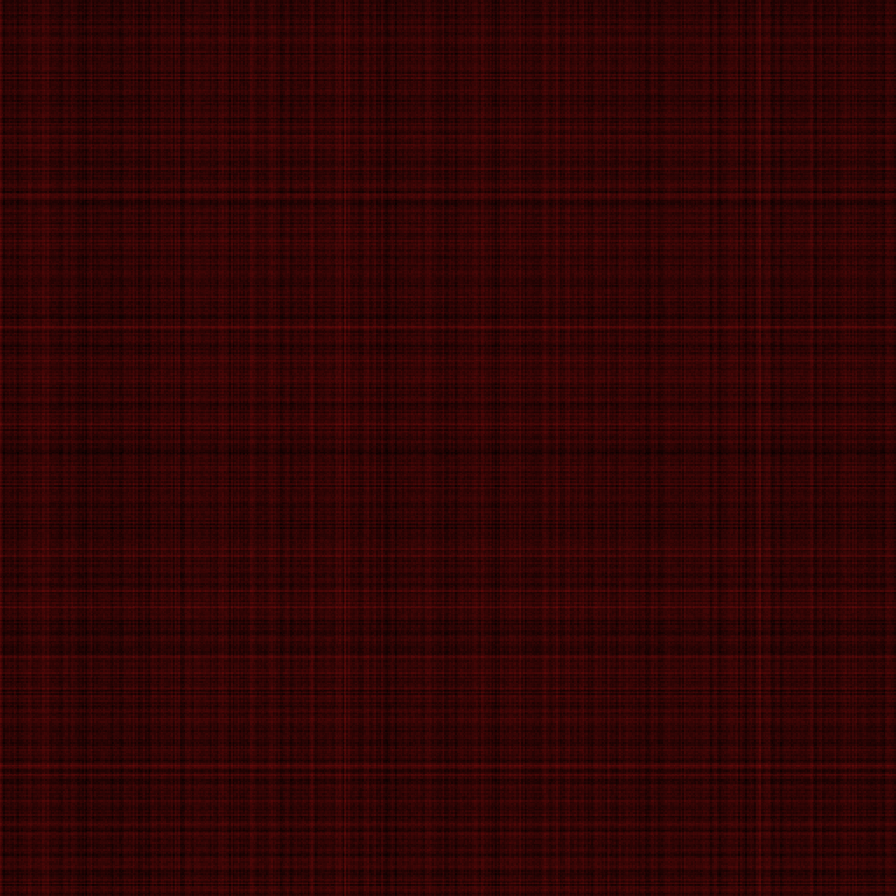
This pattern is drawn by a WebGL 2 fragment shader. Its source:

```glsl
#version 300 es
precision highp float;
// Dark red woven cloth: fine crossed threads of uneven brightness with a few bright rows.
uniform vec2 u_resolution;
out vec4 fragColor;

float hash(vec2 p) {
    vec3 q = fract(vec3(p.xyx) * vec3(0.1031, 0.1030, 0.0973));
    q += dot(q, q.yzx + 33.33);
    return fract((q.x + q.y) * q.z);
}

// Random brightness per thread, -0.5 to 0.5, with softened thread edges
float threads(float x, float count, float seed, float softness) {
    float cell = floor(x * count);
    float blend = smoothstep(1.0 - softness, 1.0, fract(x * count));
    return mix(hash(vec2(cell, seed)), hash(vec2(cell + 1.0, seed)), blend) - 0.5;
}

// Threads offset against a near neighbour, so they even out over a distance
float evenThreads(float x, float count, float seed, float softness) {
    float neighbour = threads(x + 3.0 / count, count, seed, softness);
    return 0.86 * (threads(x, count, seed, softness) - 0.6 * neighbour);
}

// Sparse bright threads, 0 to 1
float accents(float x, float count, float seed) {
    return pow(threads(x, count, seed, 0.4) + 0.5, 20.0);
}

void main() {
    vec2 uv = gl_FragCoord.xy / u_resolution;

    // Single threads, then narrow bands of threads
    float red = 0.183;
    red += 0.100 * evenThreads(uv.y, 512.0, 11.0, 0.4);
    red += 0.092 * evenThreads(uv.x, 512.0, 47.0, 0.4);
    red += 0.045 * evenThreads(uv.y, 150.0, 23.0, 0.8);
    red += 0.045 * evenThreads(uv.x, 150.0, 71.0, 0.8);

    // Regular weave and faint wide shading across the cloth
    red += 0.009 * (sin(uv.x * 1194.0) + sin(uv.y * 1194.0));
    red += 0.003 * cos((uv.x - 0.25) * 22.4);

    // Bright threads, stronger across than down, and one doubled stripe
    red += 0.10 * accents(uv.y, 380.0, 131.0);
    red += 0.07 * accents(uv.x, 380.0, 157.0);
    float stripe = abs(abs(uv.y - 0.616) - 0.019);
    red += 0.09 * (1.0 - smoothstep(0.0005, 0.0022, stripe));

    // Fibre grain at the thread crossings
    red += 0.055 * (hash(floor(uv * 512.0) + 19.0) - 0.5);

    red = max(red, 0.035);
    fragColor = vec4(red, red * 0.093, red * 0.093, 1.0);
}
```
